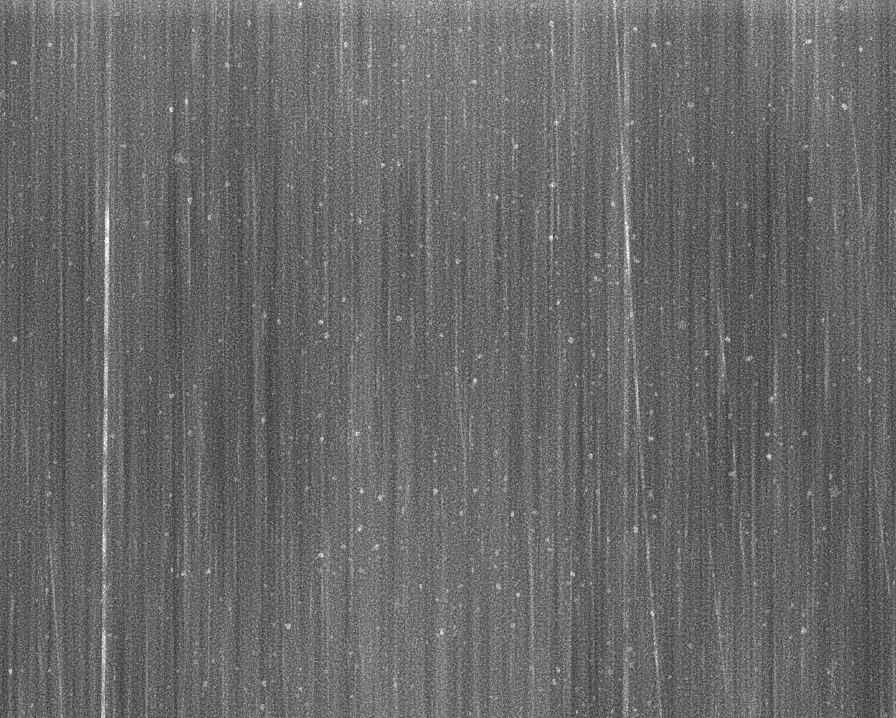
Write a WebGL 1 fragment shader that draws this texture.

```glsl
precision highp float;
uniform vec2 u_resolution;

const float STEEL = 0.392;
const int HAIRLINES = 20;

vec2 hash2(vec2 cell) {
  vec3 q = fract(cell.xyx * vec3(0.1031, 0.1030, 0.0973));
  q += dot(q, q.yzx + 33.33);
  return fract((q.xx + q.yz) * q.zy);
}

float gradientAt(vec2 cell, vec2 offset) {
  return dot(hash2(cell) * 2.0 - 1.0, offset);
}

float gradientNoise(vec2 p) {
  vec2 i = floor(p);
  vec2 f = p - i;
  vec2 w = f * f * f * (f * (f * 6.0 - 15.0) + 10.0);
  vec2 e = vec2(1.0, 0.0);
  float low = mix(gradientAt(i, f), gradientAt(i + e.xy, f - e.xy), w.x);
  float high = mix(gradientAt(i + e.yx, f - e.yx), gradientAt(i + e.xx, f - e.xx), w.x);
  return mix(low, high, w.y);
}

// Fine isotropic grain, its pale side slightly stronger
float grain(vec2 p) {
  vec2 turned = mat2(0.8, 0.6, -0.6, 0.8) * p;
  float g = gradientNoise(turned * 437.0 + 71.0) * 0.30
          + gradientNoise(p * 283.0 + 13.3) * 0.15;
  return g * (1.0 + 1.4 * g);
}

// Brushed lines, stretched along the vertical
float brushing(vec2 p) {
  float tone = gradientNoise(vec2(p.x * 203.0, p.y * 3.2) + 5.3) * 0.12;
  tone += gradientNoise(vec2(p.x * 97.0, p.y * 1.7) + 37.7) * 0.065;
  tone += gradientNoise(vec2(p.x * 31.0, p.y * 0.9) + 91.1) * 0.045;
  return tone;
}

// Sparse pale dashes along the brushing
float dashes(vec2 p, float across, float along, float offset) {
  float glint = gradientNoise(vec2(p.x * across, p.y * along) + offset);
  return smoothstep(0.2, 0.52, glint);
}

// Broad uneven light, palest at the top edge and along the middle
float lighting(vec2 p) {
  float middle = exp(-pow((p.x - 0.6) / 0.27, 2.0));
  float tone = 0.05 * middle - 0.03;
  tone += 0.055 * smoothstep(0.65, 1.0, p.y) + 0.07 * smoothstep(0.965, 1.0, p.y);
  tone += 0.03 * (1.0 - smoothstep(0.0, 0.4, p.y)) * middle;
  tone += 0.02 * (1.0 - smoothstep(0.05, 0.2, p.x));
  return tone + 0.07 * gradientNoise(p * vec2(6.0, 2.2) + 8.4);
}

// One pale speck in some cells of a grid
float specks(vec2 p, float cells, float share, float radius, float soft) {
  vec2 q = p * cells;
  vec2 cell = floor(q);
  vec2 place = 0.25 + 0.5 * hash2(cell + 19.0);
  vec2 pick = hash2(cell + 211.0);
  vec2 d = (q - cell - place) / cells;
  d.y *= mix(0.5, 1.1, pick.y);
  float size = radius * mix(0.5, 1.2, pick.y);
  float ragged = size * (1.0 + 1.2 * gradientNoise(p * 190.0));
  float shape = 1.0 - smoothstep(ragged - soft, ragged + soft, length(d));
  return shape * step(pick.x, share) * mix(0.4, 1.0, hash2(cell + 401.0).x);
}

// Thin bent line between two heights, worn along its length
float scratch(vec2 p, vec2 top, vec2 bottom, float bend, float width, float soft) {
  float t = (top.y - p.y) / (top.y - bottom.y);
  float x = mix(top.x, bottom.x, t) + bend * t * (1.0 - t);
  float line = 1.0 - smoothstep(width - soft, width + soft, abs(p.x - x));
  float ends = smoothstep(0.0, 0.08, t) * (1.0 - smoothstep(0.92, 1.0, t));
  float wear = 0.8 + 1.2 * gradientNoise(vec2(p.y * 37.0, top.x * 91.0));
  return line * ends * wear;
}

float hairlines(vec2 p, float aspect, float soft) {
  float sum = 0.0;
  for (int i = 0; i < HAIRLINES; i++) {
    vec2 seed = vec2(float(i), 7.0);
    vec2 top = hash2(seed) * vec2(aspect, 0.9) + vec2(0.0, 0.15);
    vec2 form = hash2(seed + 50.0);
    vec2 reach = vec2((form.x - 0.5) * 0.05, -mix(0.1, 0.35, form.y));
    float bend = (form.y - 0.5) * 0.03;
    sum += scratch(p, top, top + reach, bend, 0.0013, soft) * mix(0.4, 1.0, form.x);
  }
  return sum;
}

void main() {
  float aspect = u_resolution.x / u_resolution.y;
  vec2 p = gl_FragCoord.xy / u_resolution.y;
  float soft = max(0.0012, 0.6 / u_resolution.y);

  float tone = STEEL + lighting(p) + brushing(p);
  tone += 0.11 * dashes(p, 151.0, 4.0, 150.6) + 0.10 * dashes(p, 190.0, 13.0, 63.4);

  // Long scratches: one on the left, a crossing pair on the right
  float left = 0.12 * aspect;
  float right = 0.695 * aspect;
  tone += 0.15 * scratch(p, vec2(left + 0.006, 1.1), vec2(left, 0.6), 0.0, 0.0017, soft);
  tone += 0.34 * scratch(p, vec2(left, 0.77), vec2(left - 0.007, -0.1), 0.0, 0.0026, soft);
  tone += 0.15 * scratch(p, vec2(right + 0.006, 1.1), vec2(right + 0.004, -0.1), 0.0, 0.0036, soft);
  tone += 0.24 * scratch(p, vec2(right - 0.016, 1.1), vec2(right + 0.062, -0.1), -0.025, 0.0018, soft);
  tone += 0.10 * scratch(p, vec2(0.393 * aspect, 1.1), vec2(0.393 * aspect, 0.1), 0.0, 0.0016, soft);
  tone += 0.15 * hairlines(p, aspect, soft);

  // Dust, from pinpricks to a few ragged flecks, thicker in the middle
  float dusty = 0.6 + 0.8 * exp(-pow((p.x / aspect - 0.55) / 0.25, 2.0));
  tone += 0.20 * specks(p, 83.0, 0.13 * dusty, 0.0022, soft);
  tone += 0.32 * specks(p + 3.7, 37.0, 0.11 * dusty, 0.0033, soft);
  tone += 0.20 * specks(p + 8.1, 13.0, 0.05, 0.0060, soft);

  tone += grain(p) * (0.58 + tone);
  gl_FragColor = vec4(vec3(clamp(tone, 0.0, 1.0)), 1.0);
}
```
